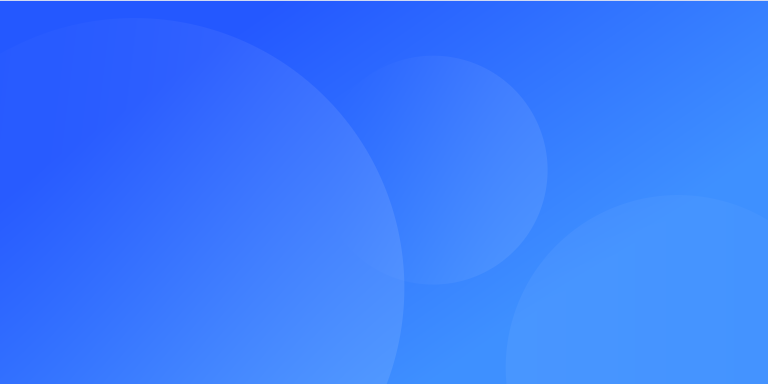
A Shadertoy shader for this background:

```glsl
// Antialiased coverage of a disc, with pixel as the edge width
float disc(vec2 p, vec2 center, float radius, float pixel) {
    return clamp(0.5 - (length(p - center) - radius) / pixel, 0.0, 1.0);
}

void mainImage(out vec4 fragColor, in vec2 fragCoord) {
    float pixel = 1.0 / iResolution.y;
    vec2 p = fragCoord * pixel;
    const vec3 white = vec3(1.0);

    // Diagonal blue gradient, from upper left to lower right
    vec3 deepBlue = vec3(0.142, 0.345, 1.0);
    vec3 skyBlue = vec3(0.245, 0.565, 1.0);
    float along = dot(vec2(p.x, 1.0 - p.y), vec2(0.57, 0.82));
    vec3 color = mix(deepBlue, skyBlue, clamp((along - 0.42) / 1.04, 0.0, 1.0));

    // Middle disc, fading out to the left
    float middleAlpha = 0.085 * smoothstep(0.83, 1.43, p.x);
    color = mix(color, white, middleAlpha * disc(p, vec2(1.128, 0.557), 0.298, pixel));

    // Large left disc, brighter toward its lower right rim
    float largeAlpha = mix(0.015, 0.1, smoothstep(-0.1, 1.05, p.x - 0.12 * p.y));
    color = mix(color, white, largeAlpha * disc(p, vec2(0.35, 0.25), 0.703, pixel));

    // Lower right disc, fading out to the right
    float cornerAlpha = mix(0.05, 0.03, smoothstep(1.3, 2.0, p.x));
    color = mix(color, white, cornerAlpha * disc(p, vec2(1.766, 0.043), 0.449, pixel));

    // Pale hairline along the top
    float hairline = clamp((p.y - 0.9974) / pixel + 0.5, 0.0, 1.0);
    color = mix(color, vec3(0.82, 0.85, 0.95), hairline);

    fragColor = vec4(color, 1.0);
}
```
